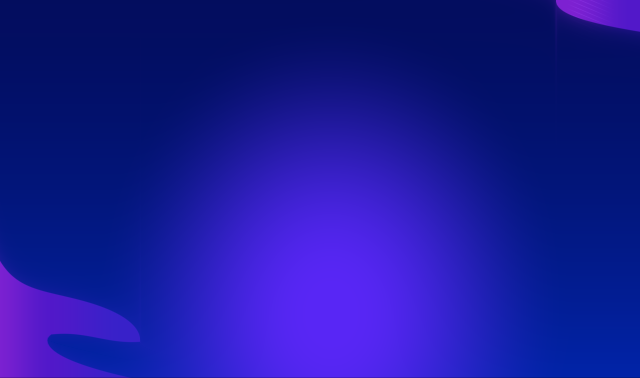
Give the GLSL for this background, as a WebGL 1 fragment shader.

```glsl
precision highp float;
// Deep blue backdrop with a violet glow rising from below and two liquid purple corner shapes.

#define ASPECT 1.699
#define GLOW_CENTER vec2(0.88, 0.17)
#define GLOW_RADII vec2(0.64, 0.80)
#define GLOW_COLOR vec3(0.345, 0.150, 0.960)
#define SKY_TOP vec3(0.010, 0.050, 0.370)
#define SKY_BOTTOM vec3(0.005, 0.140, 0.660)
#define MAGENTA vec3(0.490, 0.130, 0.820)
#define VIOLET vec3(0.320, 0.095, 0.790)
#define INDIGO vec3(0.220, 0.130, 0.790)
#define HALO_WIDTH 0.022

uniform vec2 u_resolution;

// Power curve that keeps the sign, so edges stay continuous past their tips
float signedPow(float x, float power) {
    return sign(x) * pow(abs(x) + 1e-6, power);
}

// Lower left shape: positive inside, with a finger above a curved inlet
float leftField(vec2 p) {
    float finger = 1.0 - p.x * p.x / (0.372 * 0.372);
    float top = 0.1 + 0.128 * signedPow(finger, 0.5) + 0.082 * exp(-p.x / 0.05);
    float inlet = signedPow(p.x - 0.126, 0.5);
    float wave = 0.006 + 0.011 * cos((p.x - 0.17) * 17.45);
    float inletTop = 0.1 + min(0.15 * inlet, wave);
    float inletBottom = 0.1 - 0.212 * inlet;
    return min(top - p.y, max(p.y - inletTop, inletBottom - p.y));
}

// Upper right shape: positive inside
float rightField(vec2 p) {
    return p.y - 1.0 + 0.16 * signedPow(p.x - 1.476, 0.43);
}

// Divide each field by its slope to estimate distance from the edge
float leftDistance(vec2 p) {
    vec2 e = vec2(0.001, 0.0);
    vec2 slope = vec2(leftField(p + e) - leftField(p - e),
                      leftField(p + e.yx) - leftField(p - e.yx)) / (2.0 * e.x);
    return leftField(p) / max(length(slope), 0.5);
}

float rightDistance(vec2 p) {
    vec2 e = vec2(0.001, 0.0);
    vec2 slope = vec2(rightField(p + e) - rightField(p - e),
                      rightField(p + e.yx) - rightField(p - e.yx)) / (2.0 * e.x);
    return rightField(p) / max(length(slope), 0.5);
}

// Paint a filled shape with a faint halo outside its edge
vec3 paintShape(vec3 base, vec3 fill, float dist, float halo) {
    float edge = 0.75 / u_resolution.y;
    base = mix(base, fill, halo * exp(min(dist, 0.0) / HALO_WIDTH));
    return mix(base, fill, smoothstep(-edge, edge, dist));
}

void main() {
    vec2 p = gl_FragCoord.xy / u_resolution * vec2(ASPECT, 1.0);

    // Sky gradient and central glow
    vec3 color = mix(SKY_TOP, SKY_BOTTOM, pow(1.0 - p.y, 1.4));
    float reach = length((p - GLOW_CENTER) / GLOW_RADII);
    color = mix(color, GLOW_COLOR, 1.0 - smoothstep(0.08, 1.0, reach));

    // Lower left shape fades from magenta to indigo along the finger
    vec3 leftFill = mix(MAGENTA, VIOLET, smoothstep(-0.02, 0.14, p.x));
    leftFill = mix(leftFill, INDIGO, smoothstep(0.12, 0.33, p.x));
    color = paintShape(color, leftFill, leftDistance(p), 0.18);

    // Upper right shape with fine slanted streaks
    vec3 rightFill = mix(MAGENTA, VIOLET, smoothstep(1.51, 1.68, p.x));
    float streak = pow(0.5 + 0.5 * sin((p.y + 0.42 * p.x) * 520.0), 6.0);
    float streakArea = smoothstep(1.50, 1.54, p.x) * (1.0 - smoothstep(1.56, 1.64, p.x));
    rightFill += 0.035 * streak * streakArea;
    color = paintShape(color, rightFill, rightDistance(p), 0.30);

    // Thin shade along the lower border
    color *= mix(0.75, 1.0, smoothstep(0.0, 0.004, p.y));
    gl_FragColor = vec4(color, 1.0);
}
```
